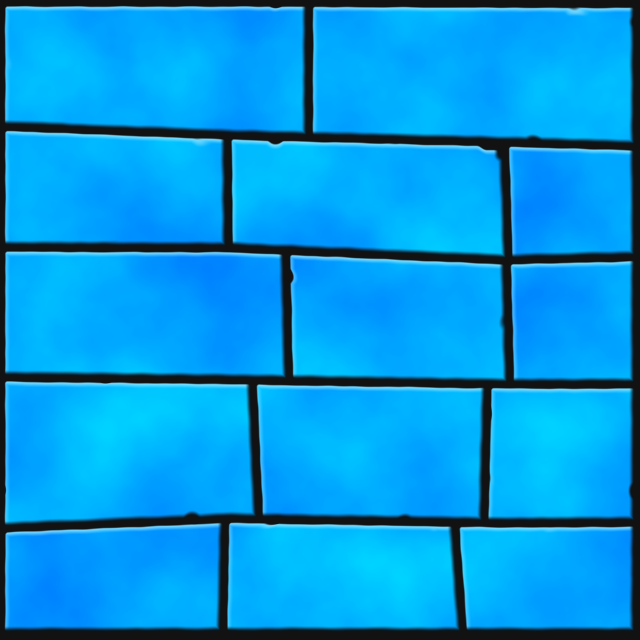
Write a Shadertoy shader that draws this pattern.

```glsl
#define GAP 0.0053          // half width of a joint
#define CORNER 0.004        // corner radius of a brick
#define BEVEL 0.0085        // width of the lit and shaded rims
#define CLOUD_SCALE 4.2
#define CLOUD_CONTRAST 0.34
#define CHIP_DEPTH 0.006
#define MORTAR vec3(0.07)
#define DEEP_BLUE vec3(0.0, 0.49, 1.0)
#define PALE_BLUE vec3(0.0, 0.84, 1.0)
#define RIM_LIGHT vec3(0.55, 0.89, 1.0)
#define RIM_SHADE vec3(0.02, 0.07, 0.10)

const int ROWS = 5;

// Height of each bed joint at x = 0, 0.36, 0.79 and 1, from the bottom up
const vec4 BEDS[6] = vec4[6](
    vec4(0.009), vec4(0.173, 0.188, 0.181, 0.182),
    vec4(0.409, 0.405, 0.398, 0.398), vec4(0.612, 0.611, 0.592, 0.597),
    vec4(0.801, 0.787, 0.776, 0.770), vec4(0.995, 0.995, 0.993, 0.993));

// Two leaning upright joints per row: bottom x, top x, bottom x, top x
const vec4 UPRIGHTS[5] = vec4[5](
    vec4(0.350, 0.353, 0.725, 0.712), vec4(0.406, 0.396, 0.758, 0.763),
    vec4(0.453, 0.448, 0.798, 0.793), vec4(0.358, 0.357, 0.796, 0.790),
    vec4(0.484, 0.484, 2.0, 2.0));

float hash(vec2 p) {
    vec3 q = fract(p.xyx * vec3(0.1031, 0.1030, 0.0973));
    q += dot(q, q.yzx + 33.33);
    return fract((q.x + q.y) * q.z);
}

float cornerSlope(vec2 cell, vec2 offset) {
    float angle = 6.2832 * hash(cell);
    return dot(vec2(cos(angle), sin(angle)), offset);
}

float gradientNoise(vec2 p) {
    vec2 i = floor(p), f = p - i, e = vec2(1.0, 0.0);
    vec2 u = f * f * f * (f * (f * 6.0 - 15.0) + 10.0);
    return mix(mix(cornerSlope(i, f), cornerSlope(i + e, f - e), u.x),
               mix(cornerSlope(i + e.yx, f - e.yx), cornerSlope(i + 1.0, f - 1.0), u.x), u.y);
}

float clouds(vec2 p) {
    float sum = 0.0, weight = 1.0;
    for (int i = 0; i < 5; i++) {
        sum += weight * gradientNoise(p);
        p = mat2(1.6, 1.2, -1.2, 1.6) * p + 7.3;
        weight *= 0.45;
    }
    return sum;
}

float bedHeight(int bed, float x) {
    vec4 h = BEDS[bed];
    float y = mix(h.x, h.y, clamp(x / 0.36, 0.0, 1.0));
    y = mix(y, h.z, clamp((x - 0.36) / 0.43, 0.0, 1.0));
    return mix(y, h.w, clamp((x - 0.79) / 0.21, 0.0, 1.0));
}

// Distances to the left, right, bottom and top joints; also gives the brick's id
vec4 brickSides(vec2 p, out vec2 id) {
    int row = 0;
    for (int i = 1; i < ROWS; i++) row += int(p.y > bedHeight(i, p.x));
    float low = bedHeight(row, p.x), high = bedHeight(row + 1, p.x);
    vec4 lean = UPRIGHTS[row];
    vec2 split = mix(lean.xz, lean.yw, (p.y - low) / (high - low));

    float left = 0.003, right = 0.996, column = 0.0;
    for (int i = 0; i < 2; i++) {
        if (p.x > split[i]) { left = split[i]; column += 1.0; }
        else right = min(right, split[i]);
    }
    id = vec2(column, float(row));
    return vec4(p.x - left, right - p.x, p.y - low, high - p.y);
}

void mainImage(out vec4 fragColor, in vec2 fragCoord) {
    vec2 p = fragCoord / iResolution.xy;
    float pixel = 1.0 / min(iResolution.x, iResolution.y);
    vec2 id;
    vec4 sides = brickSides(p, id) - GAP;

    // Worn edges: a faint wobble and a few chips
    vec2 seed = id * 17.0 + 5.0;
    sides -= 0.0012 * gradientNoise(p * 34.0 + seed);
    sides -= CHIP_DEPTH * smoothstep(0.36, 0.55, gradientNoise(p * 15.0 + seed));

    // Rounded brick outline, positive inside
    vec2 q = CORNER - min(sides.xz, sides.yw);
    float inside = CORNER - length(max(q, 0.0)) - min(max(q.x, q.y), 0.0);

    // Cloudy glaze, different on every brick
    float tone = 0.51 + CLOUD_CONTRAST * 1.9 * clouds(p * CLOUD_SCALE + seed);
    tone += 0.16 * (hash(id + 3.0) - 0.5);
    vec3 color = mix(DEEP_BLUE, PALE_BLUE, clamp(tone, 0.0, 1.0));

    // Light from the upper left
    vec4 rim = 1.0 - smoothstep(vec4(0.0), vec4(BEVEL), sides);
    color = mix(color, RIM_LIGHT, max(0.85 * rim.w, 0.5 * rim.x));
    color = mix(color, RIM_SHADE, 0.95 * max(rim.y, rim.z));

    float cover = smoothstep(-pixel, pixel, inside);
    fragColor = vec4(mix(MORTAR, color, cover), 1.0);
}
```
